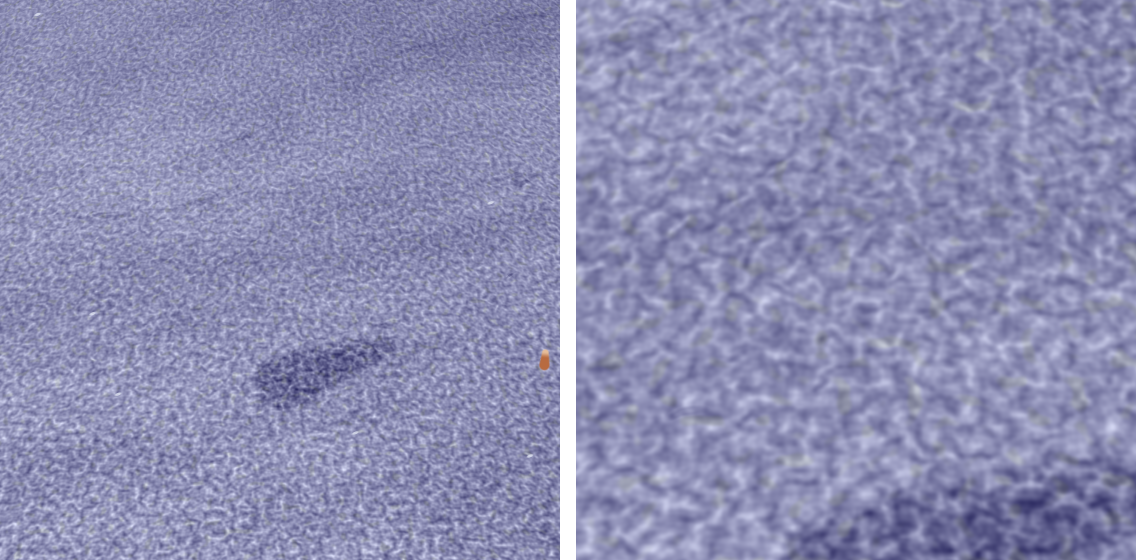
Left: the whole. Right: its middle third, enlarged.
Reproduce this texture procedurally as a Shadertoy shader.

```glsl
// Worn blue-grey asphalt seen at a slant: gradient-noise grit that shrinks with
// distance, broad diagonal shading, a dark wedge-shaped stain, small pits,
// faint cracks, pale chips and one orange scrap.
#define GRAIN_FREQ 75.0
#define GRAIN_CONTRAST 0.30
#define HORIZON 2.0
#define FLATTEN 1.2
#define BAND_SLOPE 0.22
#define BAND_CONTRAST 0.075
#define STAIN_DEPTH 0.135
#define PIT_DEPTH 0.13
#define CRACK_DEPTH 0.07
#define BASE_COLOR vec3(0.540, 0.545, 0.700)
#define TONE_TINT vec3(1.0, 1.03, 0.87)

// Two pseudo-random values in 0..1 for a lattice point
vec2 hash2(vec2 p) {
    uvec2 v = uvec2(ivec2(p)) * 1664525u + 1013904223u;
    v.x += v.y * 1664525u;
    v.y += v.x * 1664525u;
    v ^= v >> 16u;
    v.x += v.y * 1664525u;
    v.y += v.x * 1664525u;
    v ^= v >> 16u;
    return vec2(v & 65535u) / 65535.0;
}

float cornerSlope(vec2 cell, vec2 offset) {
    float angle = 6.2832 * hash2(cell).x;
    return dot(vec2(cos(angle), sin(angle)), offset);
}

float gradientNoise(vec2 p) {
    vec2 i = floor(p), f = p - i, e = vec2(1.0, 0.0);
    vec2 w = f * f * f * (f * (f * 6.0 - 15.0) + 10.0);
    return mix(mix(cornerSlope(i, f), cornerSlope(i + e.xy, f - e.xy), w.x),
               mix(cornerSlope(i + e.yx, f - e.yx), cornerSlope(i + e.xx, f - e.xx), w.x), w.y);
}

// Capsule whose radius changes from ra to rb
float taperedCapsule(vec2 p, vec2 a, vec2 b, float ra, float rb) {
    vec2 ab = b - a;
    float t = clamp(dot(p - a, ab) / dot(ab, ab), 0.0, 1.0);
    return length(p - a - ab * t) - mix(ra, rb, t);
}

vec2 rotate(vec2 p, float angle) {
    float c = cos(angle), s = sin(angle);
    return vec2(c * p.x + s * p.y, c * p.y - s * p.x);
}

// Ground coordinates: finer and flatter toward the top
vec2 groundPlane(vec2 uv) {
    float depth = HORIZON / (HORIZON - min(uv.y, HORIZON - 0.1));
    return GRAIN_FREQ * vec2((uv.x - 0.5) * depth, FLATTEN * HORIZON * log(depth));
}

float grit(vec2 g, float far) {
    vec2 bend = vec2(gradientNoise(g * 0.6 + 31.0), gradientNoise(g * 0.6 + 77.0));
    float coarse = gradientNoise(g + 0.7 * bend);
    float fine = gradientNoise(g * 1.9 + 13.0);
    float n = coarse + mix(0.5, 0.25, far) * fine;
    return n + 0.35 * max(n, 0.0) * n - 0.012;
}

float bands(vec2 uv) {
    vec2 q = rotate(uv, atan(BAND_SLOPE));
    return gradientNoise(q * vec2(1.6, 6.0) + 5.0)
         + 0.6 * gradientNoise(q * vec2(4.0, 17.0) + 19.0)
         + 0.5 * gradientNoise(q * vec2(13.0, 22.0) + 41.0);
}

float pits(vec2 uv, vec2 ragged) {
    float cover = 0.0;
    for (int i = 0; i < 9; i++) {
        vec2 rnd = hash2(vec2(i, 7));
        vec2 center = fract(vec2(0.755, 0.570) * float(i) + vec2(0.40, 0.37));
        center.y = mix(0.20, 0.80, center.y);
        vec2 q = rotate(uv + ragged - center, 0.3) * vec2(1.0, 1.9);
        float radius = mix(0.008, 0.022, rnd.x);
        cover = max(cover, (0.5 + 0.5 * rnd.y) * smoothstep(radius, radius * 0.35, length(q)));
    }
    return cover;
}

float cracks(vec2 uv) {
    float cover = 0.0;
    for (int i = 0; i < 4; i++) {
        float k = float(i);
        float height = 0.47 + 0.095 * k + BAND_SLOPE * uv.x
            + 0.035 * gradientNoise(vec2(uv.x * 5.0, k * 9.3))
            + 0.008 * gradientNoise(vec2(uv.x * 34.0, k * 5.7));
        float visible = smoothstep(0.0, 0.3, gradientNoise(vec2(uv.x * 6.0 + 3.0, k * 4.7)));
        cover = max(cover, visible * smoothstep(0.0045, 0.001, abs(uv.y - height)));
    }
    return cover;
}

float chips(vec2 uv) {
    float cover = 0.0;
    for (int i = 0; i < 7; i++) {
        vec2 q = rotate(uv - hash2(vec2(i, 52)), 0.35) * vec2(0.5, 1.2);
        cover = max(cover, smoothstep(0.0042, 0.0015, length(q)));
    }
    return cover;
}

void mainImage(out vec4 fragColor, in vec2 fragCoord) {
    vec2 uv = fragCoord / iResolution.y;
    float far = clamp(uv.y, 0.0, 1.0);
    vec2 ground = groundPlane(uv);
    vec2 ragged = 0.016 * vec2(gradientNoise(uv * 45.0), gradientNoise(uv * 45.0 + 60.0));

    // Stain, with a ragged soft edge
    float stainDist = taperedCapsule(uv + ragged, vec2(0.505, 0.317), vec2(0.690, 0.385), 0.050, 0.014);
    float stain = smoothstep(0.012, -0.012, stainDist);

    // Brightness
    float tone = GRAIN_CONTRAST * mix(1.0, 0.6, far) * (1.0 + 0.2 * stain) * grit(ground, far);
    tone += BAND_CONTRAST * bands(uv);
    tone += 0.025 * (0.5 - uv.x) - 0.035 * smoothstep(0.75, 1.0, far) + 0.014;
    tone -= STAIN_DEPTH * stain + PIT_DEPTH * pits(uv, ragged) * (1.0 - stain);
    tone -= CRACK_DEPTH * cracks(uv);

    // Colour, with scattered greyer stones
    vec3 color = BASE_COLOR + TONE_TINT * tone;
    float greyStone = smoothstep(0.15, 0.45, gradientNoise(ground * 0.75 + 140.0));
    color += greyStone * vec3(0.005, 0.012, -0.055);
    color = mix(color, vec3(0.88, 0.90, 0.95), 0.8 * chips(uv));

    // Orange scrap with a pale tip
    vec2 scrap = rotate(uv - vec2(0.973, 0.358), -0.08);
    float scrapDist = taperedCapsule(scrap, vec2(0.0, -0.010), vec2(0.0, 0.012), 0.009, 0.006);
    vec3 scrapColor = mix(vec3(0.72, 0.42, 0.25), vec3(0.90, 0.74, 0.60), smoothstep(0.002, 0.014, scrap.y));
    color = mix(color, scrapColor, smoothstep(0.002, -0.002, scrapDist));

    fragColor = vec4(clamp(color, 0.0, 1.0), 1.0);
}
```
